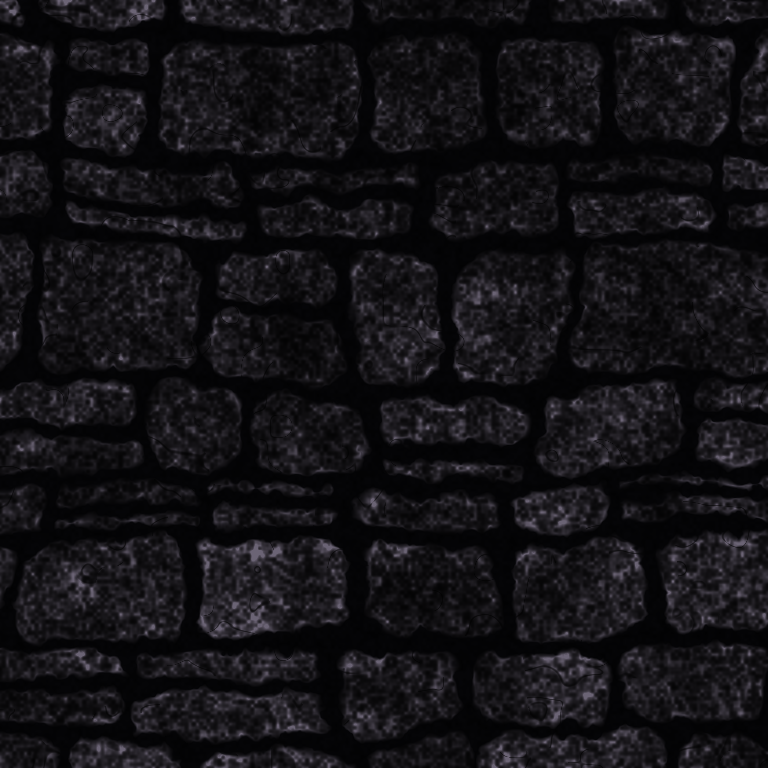
This texture is drawn by a three.js fragment shader. Its source:

```glsl
varying vec2 vUv;

#define ROWS 7.5
#define COLUMNS 5.2
#define JITTER 0.62
#define SPLIT_CHANCE 0.28
#define JOINT 0.0105
#define EDGE_SOFTNESS 0.0035
#define GRAIN_SCALE 210.0
#define STONE_LEVEL 0.092
#define CONTRAST 0.58
#define STONE_TINT vec3(1.0, 0.93, 1.09)
#define MORTAR_COLOR vec3(0.014, 0.014, 0.020)

float hash(vec2 p) {
  vec3 q = fract(vec3(p.xyx) * 0.1031);
  q += dot(q, q.yzx + 33.33);
  return fract((q.x + q.y) * q.z);
}

// Value noise centred on zero
float noise(vec2 p) {
  vec2 i = floor(p);
  vec2 f = fract(p);
  f = f * f * (3.0 - 2.0 * f);
  float low = mix(hash(i), hash(i + vec2(1.0, 0.0)), f.x);
  float high = mix(hash(i + vec2(0.0, 1.0)), hash(i + vec2(1.0)), f.x);
  return mix(low, high, f.y) - 0.5;
}

float boundary(float index, float seed) {
  return index + JITTER * (hash(vec2(index + 40.0, seed)) - 0.5);
}

// Irregular interval holding x: start, end, index
vec3 interval(float x, float seed) {
  float i = floor(x);
  if (x < boundary(i, seed)) i -= 1.0;
  else if (x >= boundary(i + 1.0, seed)) i += 1.0;
  return vec3(boundary(i, seed), boundary(i + 1.0, seed), i);
}

float roundedBox(vec2 p, vec2 halfSize, float radius) {
  vec2 q = abs(p) - halfSize + radius;
  return length(max(q, 0.0)) + min(max(q.x, q.y), 0.0) - radius;
}

// Signed distance to the stone around p, and its random id
vec2 stoneWall(vec2 p) {
  vec3 row = interval(p.y * ROWS, 3.0);
  float shift = 9.0 * hash(vec2(row.z + 20.0, 8.0));
  vec3 column = interval(p.x * COLUMNS + shift, row.z + 61.0);
  vec2 low = vec2((column.x - shift) / COLUMNS, row.x / ROWS);
  vec2 high = vec2((column.y - shift) / COLUMNS, row.y / ROWS);
  float id = hash(vec2(column.z + 13.0, row.z + 77.0));

  // Some places hold two flat stones, one above the other
  if (hash(vec2(id * 311.0, 5.0)) < SPLIT_CHANCE) {
    float cut = mix(low.y, high.y, 0.35 + 0.3 * hash(vec2(id * 173.0, 2.0)));
    if (p.y < cut) high.y = cut;
    else {
      low.y = cut;
      id = fract(id + 0.37);
    }
  }

  // Each stone leans slightly inside its joint
  vec2 halfSize = 0.5 * (high - low);
  vec2 local = p - 0.5 * (low + high);
  float lean = 0.16 * (hash(vec2(id * 97.0, 4.0)) - 0.5);
  local += lean * vec2(-local.y, 0.5 * local.x);
  float inset = JOINT * (0.7 + 0.6 * hash(vec2(id * 59.0, 6.0)));
  halfSize = max(halfSize - inset, vec2(0.004));
  float radius = min(0.03, 0.6 * min(halfSize.x, halfSize.y));
  return vec2(roundedBox(local, halfSize, radius), id);
}

void main() {
  vec2 p = vUv + 2.0;

  // Wavy courses and chipped outlines
  vec2 bend = vec2(noise(p * 6.0 + 31.0), noise(p * 4.5));
  vec2 chip = vec2(noise(p * 27.0), noise(p * 27.0 + 50.0));
  vec2 wall = stoneWall(p + 0.035 * bend + 0.016 * chip);
  float crumble = noise(p * 75.0 + 9.0);
  float grain = noise(p * GRAIN_SCALE);
  float edge = wall.x + 0.011 * crumble + 0.005 * grain;
  float stone = 1.0 - smoothstep(-EDGE_SOFTNESS, EDGE_SOFTNESS, edge);

  // Rough face: grain, pits, stained patches and stone tone
  float patches = noise(p * 21.0 + 17.0);
  float relief = 2.7 * grain + 2.0 * noise(p * 115.0 + 70.0);
  relief += 1.3 * crumble + 1.6 * patches + 1.3 * noise(p * 5.0 + 88.0);
  relief += 1.0 * (wall.y - 0.5);

  // Thin dark cracks and pale worn rims
  float crack = abs(noise(p * 15.0 + 2.0 * chip + 23.0));
  relief -= 1.3 * (1.0 - smoothstep(0.0, 0.035, crack)) * step(0.0, patches);
  float rim = smoothstep(-0.015, -0.002, edge);
  relief += rim * (0.45 + 1.2 * crumble);

  float level = min(STONE_LEVEL * exp(CONTRAST * relief), 0.42);
  vec3 mortar = MORTAR_COLOR * (1.0 + 0.7 * grain + 0.5 * crumble);
  gl_FragColor = vec4(mix(mortar, level * STONE_TINT, stone), 1.0);
}
```
